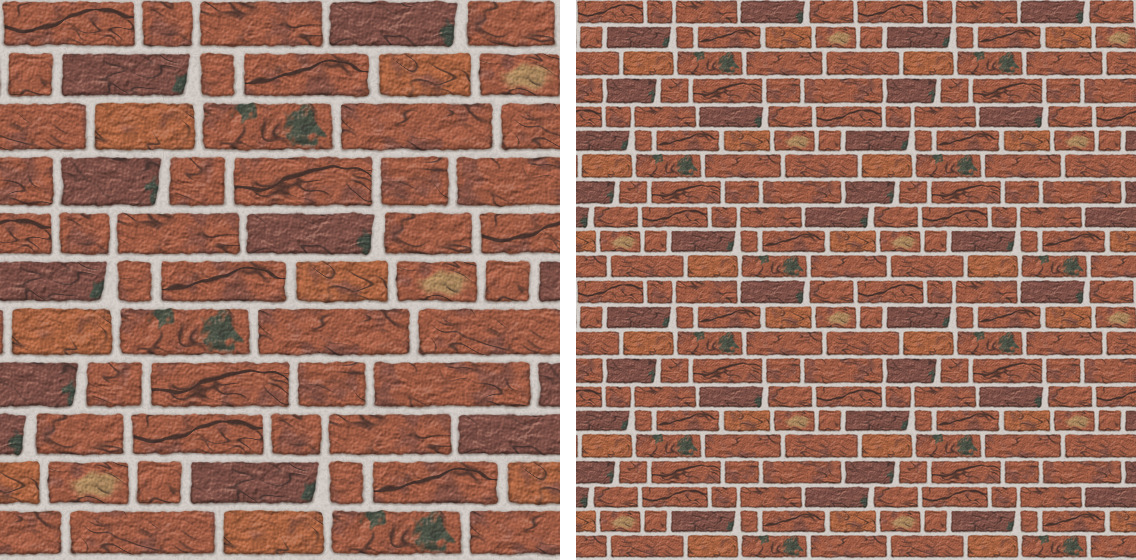
Left, the tile; right, the same tile 2 across and 2 down.
A Shadertoy shader for this texture:

```glsl
// Weathered red brick wall in pale, gritty lime mortar: eleven uneven courses.
// Four bond sequences recur with sideways shifts; each brick is a ragged rounded
// box with lit relief, creases and stains, and everything wraps at the borders.

// Layout in canvas units: course edges from the top, joints for each bond
const float COURSE_EDGE[12] = float[12](0., .093, .182, .278, .378, .464, .549, .644, .737, .822, .910, 1.);
const float TOP_OFFSET = .004;
const float BOND_SHIFT[3] = float[3](0., -.148, .230);
const int BOND_START[5] = int[5](0, 5, 11, 15, 20);
const float JOINT[20] = float[20](
    .247, .350, .582, .827, .999,
    .007, .102, .350, .427, .668, .849,
    .163, .354, .602, .887,
    .103, .297, .409, .673, .807);

// Finish of the brick to the right of each joint
const int PLAIN = 0, DARK = 1, ORANGE = 2, MOSSY = 3, TAN = 4, CRACKED = 5;
const int FINISH[20] = int[20](
    PLAIN, PLAIN, DARK, PLAIN, CRACKED,
    PLAIN, DARK, PLAIN, CRACKED, ORANGE, TAN,
    ORANGE, MOSSY, PLAIN, PLAIN,
    DARK, PLAIN, CRACKED, PLAIN, PLAIN);

const vec3 RED_CLAY = vec3(.62, .36, .27);
const vec3 DARK_CLAY = vec3(.48, .31, .275);
const vec3 ORANGE_CLAY = vec3(.66, .39, .26);
const vec3 TAN_CLAY = vec3(.67, .53, .37);
const vec3 DUST = vec3(.66, .49, .43);
const vec3 SOOT = vec3(.19, .155, .15);
const vec3 MOSS = vec3(.24, .31, .27);
const vec3 MORTAR = vec3(.82, .79, .77);
const vec3 MORTAR_SHADE = vec3(.50, .46, .43);

const float HALF_GAP = .0068;
const float CORNER = .006;
const float SLANT = .015;
const float RELIEF = 1.15;
const vec2 LIGHT = vec2(-.0015, .0021);
const float FREE = 4096.;   // period for noise that lives inside one brick

// Two random values from -1 to 1
vec2 hash(vec2 cell) {
    uvec2 h = uvec2(cell) * 1664525u + 1013904223u;
    h.x += h.y * 1664525u;
    h.y += h.x * 1664525u;
    h ^= h >> 16u;
    h.x += h.y * 1664525u;
    h.y += h.x * 1664525u;
    h ^= h >> 16u;
    return vec2(h & 65535u) / 32767.5 - 1.;
}

// Gradient noise that wraps after a whole number of cells
float noise(vec2 p, float period) {
    vec2 i = floor(p), f = p - i, w = f * f * f * (f * (f * 6. - 15.) + 10.);
    vec2 a = mod(i, period), b = mod(i + 1., period);
    float low = mix(dot(hash(a), f), dot(hash(vec2(b.x, a.y)), f - vec2(1, 0)), w.x);
    float high = mix(dot(hash(vec2(a.x, b.y)), f - vec2(0, 1)), dot(hash(b), f - 1.), w.x);
    return 1.3 * mix(low, high, w.y);
}

float noise(vec2 p) { return noise(p, FREE); }

struct Brick { vec2 pos, size; int id; };

// Finds the course and the brick cell, with a position from its centre
Brick findBrick(vec2 uv) {
    float down = fract(1. - uv.y + TOP_OFFSET);
    int course = 0;
    for (int k = 1; k < 11; k++) if (down >= COURSE_EDGE[k]) course = k;
    int bond = course % 4, first = BOND_START[bond], last = BOND_START[bond + 1] - 1;
    float x = fract(uv.x - BOND_SHIFT[course / 4]);
    int id = last;
    for (int k = first; k <= last; k++) if (x >= JOINT[k]) id = k;
    float next = id == last ? JOINT[first] + 1. : JOINT[id + 1];
    vec2 size = vec2(next - JOINT[id], COURSE_EDGE[course + 1] - COURSE_EDGE[course]);
    return Brick(vec2(fract(x - JOINT[id]), COURSE_EDGE[course + 1] - down) - .5 * size, size, id);
}

float roundedBox(vec2 p, vec2 extent, float radius) {
    vec2 q = abs(p) - extent + radius;
    return length(max(q, 0.)) + min(max(q.x, q.y), 0.) - radius;
}

// Slanted, warped grain direction of the clay
vec2 grain(vec2 s) {
    return mat2(.94, .34, -.34, .94) * s + .014 * vec2(noise(s * 22.), noise(s * 22. + 9.));
}

float relief(vec2 s) {
    vec2 g = grain(s);
    return .6 * noise(g * vec2(32, 58)) + .3 * noise(g * vec2(75, 120)) + .2 * noise(s * 190.);
}

vec3 brickColor(Brick b, vec2 s, vec2 extent, float d) {
    int finish = FINISH[b.id];
    vec2 u = b.pos / extent, g = grain(s);
    vec3 clay = finish == DARK ? DARK_CLAY : finish == ORANGE ? ORANGE_CLAY : RED_CLAY;
    float patches = noise(s * 16.) + .6 * noise(s * 45.);
    clay = mix(clay, DARK_CLAY, .75 * smoothstep(.0, .6, patches));

    // Stains: a tan blaze, moss clumps, a sooty lower corner
    if (finish == TAN) clay = mix(clay, TAN_CLAY, smoothstep(.75, .3, length(u - vec2(.15, -.15)) + .5 * patches));
    float clump = min(length((u - vec2(.55, 0)) * vec2(3, 1)), length((u - vec2(-.35, .75)) * vec2(5, 2)));
    if (finish == DARK) clump = length((u - vec2(.88, -.45)) * vec2(5, 1.6));
    float moss = finish == MOSSY || finish == DARK ? smoothstep(1., .5, clump + .9 * noise(s * 60.)) : 0.;
    clay = mix(clay, MOSS, .85 * moss);

    // Lit relief with dusty ridges
    float lit = relief(s) - relief(s + LIGHT);
    clay *= 1. + RELIEF * lit;
    clay = mix(clay, DUST, .6 * smoothstep(.06, .3, lit + .15 * noise(s * 30. + 5.)));

    // Fine creases, and one long fissure on cracked bricks
    float crease = smoothstep(.11, .0, abs(noise(g * vec2(17, 44))));
    crease *= .85 * smoothstep(-.1, .3, noise(s * vec2(14, 20) + 3.));
    float path = extent.y * (.15 + .45 * sin(u.x * 2.6 + .4)) + .014 * noise(s * 24.);
    float width = .0045 * (1. + 1.3 * noise(s * 35. + 2.));
    if (finish == CRACKED) crease = max(crease, smoothstep(1., .3, abs(b.pos.y - path) / max(width, .001)));
    clay = mix(clay, SOOT, .8 * crease);

    float rim = smoothstep(-.007, 0., d);
    return clay * (1. - rim * (.22 - .14 * u.y));
}

vec3 mortarColor(vec2 uv, float d, float side) {
    float grit = .6 * noise(uv * 64., 64.) + noise(uv * 190., 190.);
    float shade = smoothstep(.006, 0., d) * (.42 - .25 * side) + .25 * smoothstep(.3, .8, grit);
    return mix(MORTAR * (1. + .09 * grit), MORTAR_SHADE, shade);
}

void mainImage(out vec4 fragColor, in vec2 fragCoord) {
    vec2 uv = fragCoord / iResolution.xy;
    Brick b = findBrick(uv);
    vec2 seed = hash(vec2(b.id, 7)), s = b.pos + 4. * (seed + 1.);
    vec2 extent = .5 * b.size - HALF_GAP - .0012 * (seed + 1.) * vec2(1, .4);

    // Ragged outline; dark bricks lean at the right end
    vec2 p = b.pos;
    if (FINISH[b.id] == DARK) p.x += SLANT * smoothstep(0., extent.x, p.x) * (.5 - p.y / b.size.y);
    float d = roundedBox(p, extent, CORNER) + .0035 * noise(s * 30.) + .0022 * noise(s * 95.);

    float soft = max(.0011, 1. / min(iResolution.x, iResolution.y));
    float side = clamp(b.pos.y / extent.y, -1., 1.);
    vec3 color = mix(brickColor(b, s, extent, d), mortarColor(uv, d, side), smoothstep(-soft, soft, d));
    fragColor = vec4(color, 1);
}
```
